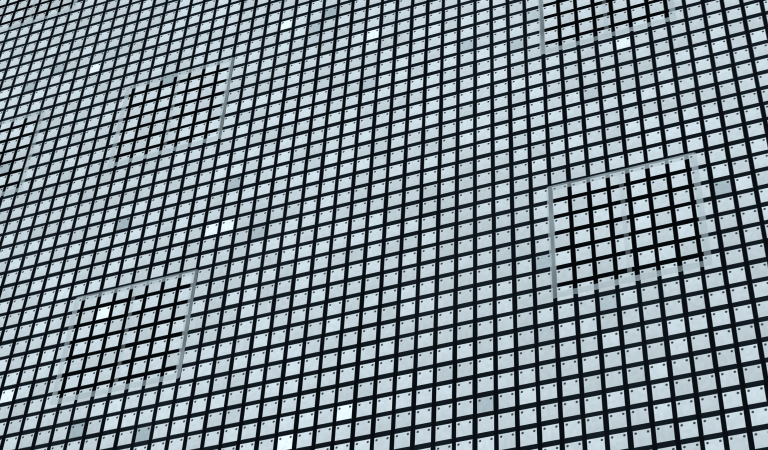
Write a Shadertoy shader that draws this pattern.

```glsl
const vec2 TILE_DENSITY = vec2(42.5, 50.2);   // tiles per canvas width at the centre
const vec2 HORIZON = vec2(0.2765, -0.503);    // perspective growth to the right and down
const float COLUMN_AXIS = 0.1185;             // where columns stand upright
const float ROW_SLOPE = 0.235;
const vec2 TILE_HALF = vec2(0.392, 0.382);
const float TILE_JITTER = 0.018;
const vec2 SCREW_POS = vec2(0.27, 0.25);
const float SCREW_RADIUS = 0.052;
const vec2 WINDOW_PITCH = vec2(13.7, 15.9);
const vec2 WINDOW_ORIGIN = vec2(-23.6, -6.7);
const vec2 WINDOW_HALF = vec2(3.85, 3.35);
const float FRAME_HALF = 0.17;
const vec3 TILE_COLOR = vec3(0.78, 0.84, 0.87);
const vec3 WORN_COLOR = vec3(0.56, 0.65, 0.69);
const vec3 GAP_COLOR = vec3(0.02, 0.04, 0.06);
const vec3 RAIL_COLOR = vec3(0.10, 0.14, 0.17);
const vec3 FRAME_COLOR = vec3(0.60, 0.67, 0.70);
const vec3 SCREW_COLOR = vec3(0.13, 0.17, 0.20);

float hash(vec2 p) {
    vec3 q = fract(vec3(p.xyx) * 0.1031);
    q += dot(q, q.yzx + 33.33);
    return fract((q.x + q.y) * q.z);
}

float noise(vec2 p) {
    vec2 i = floor(p), f = fract(p);
    f = f * f * (3.0 - 2.0 * f);
    return mix(mix(hash(i), hash(i + vec2(1, 0)), f.x),
               mix(hash(i + vec2(0, 1)), hash(i + vec2(1, 1)), f.x), f.y);
}

float boxDistance(vec2 p, vec2 halfSize) {
    vec2 d = abs(p) - halfSize;
    return length(max(d, 0.0)) + min(max(d.x, d.y), 0.0);
}

float band(float d, float halfWidth, float blur) {
    return 1.0 - smoothstep(-blur, blur, abs(d) - halfWidth);
}

// Facade seen obliquely: canvas position to tile units
vec2 facadeCoords(vec2 p) {
    float depth = 1.0 + dot(HORIZON, p);
    return TILE_DENSITY * vec2(p.x - COLUMN_AXIS, p.y - ROW_SLOPE * p.x) / depth;
}

// x: window frame and mullion, y: dark interior
vec2 windowMask(vec2 grid, float blur) {
    vec2 q = (grid - WINDOW_ORIGIN) / WINDOW_PITCH;
    float present = abs(mod(floor(q.x), 3.0) - 1.0) < 0.5 ? 0.0 : 1.0;
    vec2 local = fract(q) * WINDOW_PITCH - WINDOW_HALF;
    float d = boxDistance(local, WINDOW_HALF - FRAME_HALF);
    float inside = 1.0 - smoothstep(-blur, blur, d);
    float mullion = 0.6 * band(local.x, FRAME_HALF * 0.7, blur) * inside;
    return present * vec2(max(band(d, FRAME_HALF, blur), mullion), inside);
}

void mainImage(out vec4 fragColor, in vec2 fragCoord) {
    vec2 p = (fragCoord - 0.5 * iResolution.xy) / iResolution.x;
    vec2 grid = facadeCoords(p);
    vec2 pixel = fwidth(grid);
    float blur = 0.32 * (pixel.x + pixel.y);

    vec2 id = floor(grid);
    vec2 cell = fract(grid) - 0.5;
    vec2 jitter = vec2(hash(id + 7.1), hash(id + 19.7)) - 0.5;
    vec2 local = cell - 2.0 * TILE_JITTER * jitter;
    vec2 window = windowMask(grid, blur);

    // Backing wall, rails and windows in the gaps
    float rail = smoothstep(0.30, 0.42, abs(cell.y)) * (1.0 - smoothstep(0.34, 0.44, abs(cell.x)));
    float grime = noise(grid * vec2(0.35, 0.2) + 40.0);
    vec3 color = mix(GAP_COLOR, RAIL_COLOR, 0.5 * rail + 0.35 * grime);
    color = mix(color, GAP_COLOR * 0.4, 0.8 * window.y);
    float frameWear = 0.55 + 0.4 * noise(grid * 0.9);
    color = mix(color, FRAME_COLOR, window.x * frameWear);

    // Tiles with uneven sheen and a few tarnished ones
    float tone = hash(id + 3.3);
    float tarnish = smoothstep(0.975, 1.0, hash(id + 53.0));
    vec3 tile = TILE_COLOR * (0.96 + 0.09 * tone);
    tile *= 0.97 + 0.05 * noise(grid * 0.12) + 0.05 * local.y;
    tile = mix(tile, WORN_COLOR, 0.7 * tarnish);
    tile += 0.10 * step(0.992, tone);
    tile *= 0.975 + 0.05 * noise(grid * 7.0);

    // Paired screws near the upper edge
    float screw = length(vec2(abs(local.x), local.y) - SCREW_POS) - SCREW_RADIUS;
    tile = mix(tile, SCREW_COLOR, 0.85 * (1.0 - smoothstep(-blur, blur, screw)));
    tile = mix(tile, FRAME_COLOR, 0.35 * window.x);

    float edge = boxDistance(local, TILE_HALF);
    color = mix(color, tile, 1.0 - smoothstep(-blur, blur, edge));
    fragColor = vec4(clamp(color, 0.0, 1.0), 1.0);
}
```
